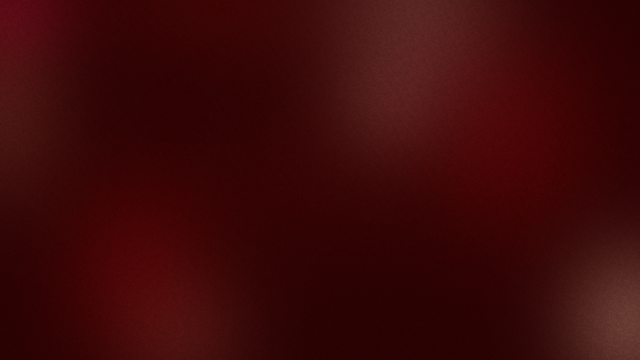
This background is drawn by a WebGL 1 fragment shader. Its source:

```glsl
precision highp float;

uniform vec2 u_resolution;

const vec3 BASE = vec3(0.160, 0.006, 0.006);
const vec3 CRIMSON = vec3(0.165, 0.015, 0.060);
const vec3 RED = vec3(0.125, 0.006, 0.012);
const vec3 EMBER = vec3(0.075, 0.010, 0.010);
const vec3 RUST = vec3(0.125, 0.080, 0.065);
const vec3 ROSE = vec3(0.165, 0.135, 0.125);
const vec3 SAND = vec3(0.245, 0.225, 0.190);
const float GRAIN_ROWS = 288.0;
const float GRAIN_STRENGTH = 0.16;

float hash(vec2 p) {
    return fract(sin(dot(p, vec2(12.9898, 78.233))) * 43758.5453);
}

float valueNoise(vec2 p) {
    vec2 cell = floor(p);
    vec2 t = fract(p);
    t = t * t * (3.0 - 2.0 * t);
    float low = mix(hash(cell), hash(cell + vec2(1.0, 0.0)), t.x);
    float high = mix(hash(cell + vec2(0.0, 1.0)), hash(cell + 1.0), t.x);
    return mix(low, high, t.y);
}

// Soft elliptical falloff, 1 at the centre
float glow(vec2 uv, vec2 centre, vec2 radius) {
    vec2 d = (uv - centre) / radius;
    return exp(-dot(d, d));
}

void main() {
    vec2 uv = gl_FragCoord.xy / u_resolution;
    vec3 color = BASE;

    // Left side
    color += CRIMSON * glow(uv, vec2(0.01, 1.00), vec2(0.11, 0.19));
    color += RUST * glow(uv, vec2(0.00, 0.68), vec2(0.11, 0.25));
    color += RED * glow(uv, vec2(0.21, 0.26), vec2(0.13, 0.28));
    color += RUST * 0.75 * glow(uv, vec2(0.29, 0.05), vec2(0.11, 0.20));

    // Upper and central light
    color += EMBER * glow(uv, vec2(0.34, 1.00), vec2(0.20, 0.20));
    color += EMBER * 0.6 * glow(uv, vec2(0.48, 0.52), vec2(0.20, 0.28));
    color += ROSE * glow(uv, vec2(0.65, 0.98), vec2(0.14, 0.29));
    color += ROSE * 0.45 * glow(uv, vec2(0.60, 0.70), vec2(0.09, 0.17));

    // Right side
    color += RED * glow(uv, vec2(0.80, 0.62), vec2(0.15, 0.31));
    color += SAND * glow(uv, vec2(0.99, 0.10), vec2(0.11, 0.22));

    // Fine grain, proportional to brightness
    vec2 grainPoint = uv * GRAIN_ROWS * vec2(u_resolution.x / u_resolution.y, 1.0);
    color *= 1.0 + GRAIN_STRENGTH * (valueNoise(grainPoint) - 0.5);

    gl_FragColor = vec4(color, 1.0);
}
```
